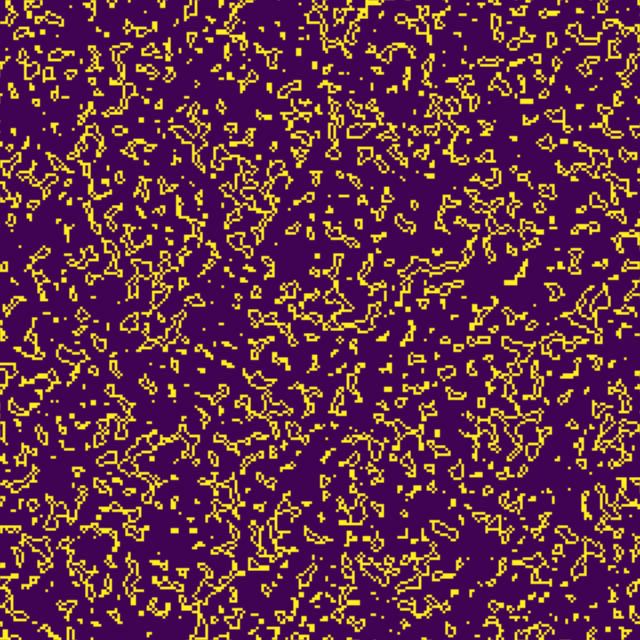
A Shadertoy shader for this texture:

```glsl
// Tangled yellow loops and dots scattered over deep violet.
// Layered gradient noise is thresholded into small blobs on a coarse grid;
// only the rim cells of each blob are lit, then blended softly.

const float GRID_CELLS     = 240.0;  // cells along the canvas height
const float BLOB_PERIOD    = 5.2;    // noise periods, in cells
const float GRAIN_PERIOD   = 2.7;
const float CLUSTER_PERIOD = 23.0;
const float GRAIN_AMOUNT   = 0.5;
const float CLUSTER_AMOUNT = 0.38;
const float BLOB_THRESHOLD = 0.178;
const float BLEND_MARGIN   = 0.1;    // flat part at each end of the cell blend
const vec3  VIOLET = vec3(0.25, 0.01, 0.33);
const vec3  YELLOW = vec3(0.99, 0.94, 0.13);

// Random unit vector for a lattice point
vec2 latticeGradient(vec2 p) {
    vec3 h = fract(p.xyx * vec3(0.1031, 0.1030, 0.0973));
    h += dot(h, h.yzx + 33.33);
    float angle = 6.28318 * fract((h.x + h.y) * h.z);
    return vec2(cos(angle), sin(angle));
}

float gradientNoise(vec2 p) {
    vec2 i = floor(p), f = p - i;
    vec2 w = f * f * f * (f * (f * 6.0 - 15.0) + 10.0);
    vec2 e = vec2(0.0, 1.0);
    float a = dot(latticeGradient(i), f);
    float b = dot(latticeGradient(i + e.yx), f - e.yx);
    float c = dot(latticeGradient(i + e.xy), f - e.xy);
    float d = dot(latticeGradient(i + e.yy), f - e.yy);
    return mix(mix(a, b, w.x), mix(c, d, w.x), w.y);
}

vec2 rotate(vec2 p, float angle) {
    float c = cos(angle), s = sin(angle);
    return vec2(c * p.x - s * p.y, s * p.x + c * p.y);
}

// 1 inside a blob, 0 outside; turned lattices hide the grid of the noise
float blob(vec2 cell) {
    float field = gradientNoise(rotate(cell, 0.5) / BLOB_PERIOD + 217.3);
    field += GRAIN_AMOUNT * gradientNoise(rotate(cell, 1.1) / GRAIN_PERIOD + 391.7);
    field += CLUSTER_AMOUNT * gradientNoise(rotate(cell, 0.2) / CLUSTER_PERIOD + 83.1);
    return step(BLOB_THRESHOLD, field);
}

// A blob cell is lit when any of its four neighbours lies outside
float rim(vec2 cell) {
    if (blob(cell) < 0.5) return 0.0;
    vec2 e = vec2(1.0, 0.0);
    return 1.0 - blob(cell + e) * blob(cell - e) * blob(cell + e.yx) * blob(cell - e.yx);
}

void mainImage(out vec4 fragColor, in vec2 fragCoord) {
    vec2 p = fragCoord / iResolution.y * GRID_CELLS - 0.5;
    vec2 cell = floor(p);
    vec2 w = smoothstep(BLEND_MARGIN, 1.0 - BLEND_MARGIN, p - cell);

    // Soft blend of the four nearest cells
    float lower = mix(rim(cell), rim(cell + vec2(1.0, 0.0)), w.x);
    float upper = mix(rim(cell + vec2(0.0, 1.0)), rim(cell + vec2(1.0, 1.0)), w.x);
    float light = mix(lower, upper, w.y);

    fragColor = vec4(mix(VIOLET, YELLOW, light), 1.0);
}
```
